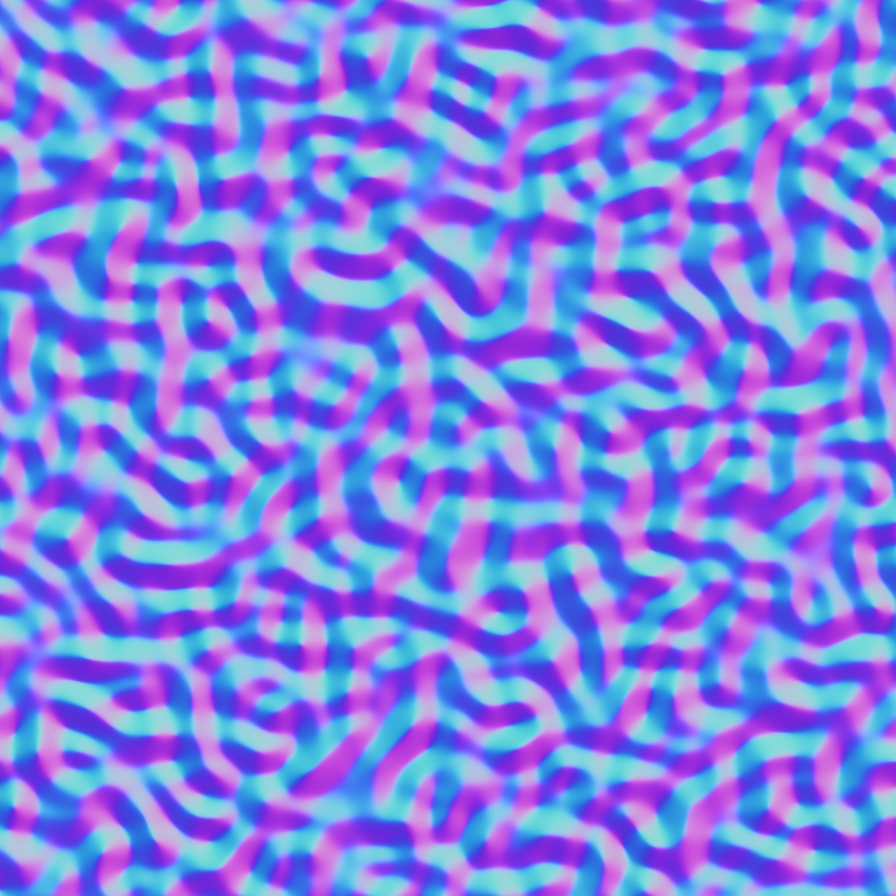
Give the GLSL for this texture map, as a Shadertoy shader.

```glsl
// Normal map of a winding, softly blurred labyrinth relief, built from scattered wave packets
#define CELLS 24.0      // packet cells across the canvas
#define REACH 2.7       // squared radius of a packet, in cells
#define FREQ_MIN 0.48   // ripple frequency, cycles per cell
#define FREQ_MAX 0.74
#define AXIS_BIAS 0.6   // pull of ripple directions toward the axes
#define SOFTNESS 2.1    // width of the rounded crests and valleys
#define TILT vec2(0.97, 1.07) // steepness of the slopes
#define WEAVE 0.28      // strength of the faint axis-aligned grain
#define WEAVE_SCALE 72.0

const float TAU = 6.2831853;

vec4 hash42(vec2 p) {
    vec4 q = fract(p.xyxy * vec4(0.1031, 0.1030, 0.0973, 0.1099));
    q += dot(q, q.wzxy + 33.33);
    return fract((q.xxyz + q.yzzw) * q.zywx);
}

// Smooth one-dimensional noise in -1..1
float lineNoise(float x, float seed) {
    float i = floor(x), f = fract(x);
    float a = hash42(vec2(i, seed)).x;
    float b = hash42(vec2(i + 1.0, seed)).x;
    return mix(a, b, f * f * (3.0 - 2.0 * f)) * 2.0 - 1.0;
}

// Analytic gradient of a sum of randomly placed and turned ripples
vec2 reliefGradient(vec2 p) {
    vec2 home = floor(p), slope = vec2(0.0);
    for (int y = -2; y <= 2; y++)
    for (int x = -2; x <= 2; x++) {
        vec2 cell = home + vec2(x, y);
        vec4 rnd = hash42(cell + 57.0);
        vec2 d = p - cell - rnd.xy;
        float falloff = max(1.0 - dot(d, d) / REACH, 0.0);
        float angle = rnd.z * TAU;
        angle -= AXIS_BIAS * 0.25 * sin(4.0 * angle);
        vec4 wave = hash42(cell + 211.0);
        vec2 k = TAU * mix(FREQ_MIN, FREQ_MAX, wave.y) * vec2(cos(angle), sin(angle));
        float phase = dot(k, d) + TAU * wave.x;
        // Product rule: window derivative plus wave derivative
        slope -= falloff * falloff * (6.0 / REACH * d * cos(phase) + falloff * k * sin(phase));
    }
    return slope;
}

void mainImage(out vec4 fragColor, in vec2 fragCoord) {
    vec2 uv = fragCoord / iResolution.y;
    vec2 slope = reliefGradient(uv * CELLS);

    // Faint woven grain
    vec2 thread = uv * WEAVE_SCALE;
    slope += WEAVE * vec2(lineNoise(thread.x, 3.0), lineNoise(thread.y, 8.0));

    // Even out the steepness, then encode the surface normal as colour
    slope *= inversesqrt(dot(slope, slope) + SOFTNESS * SOFTNESS);
    vec3 normal = normalize(vec3(-TILT * slope, 1.0));
    fragColor = vec4(normal * 0.5 + 0.5, 1.0);
}
```
